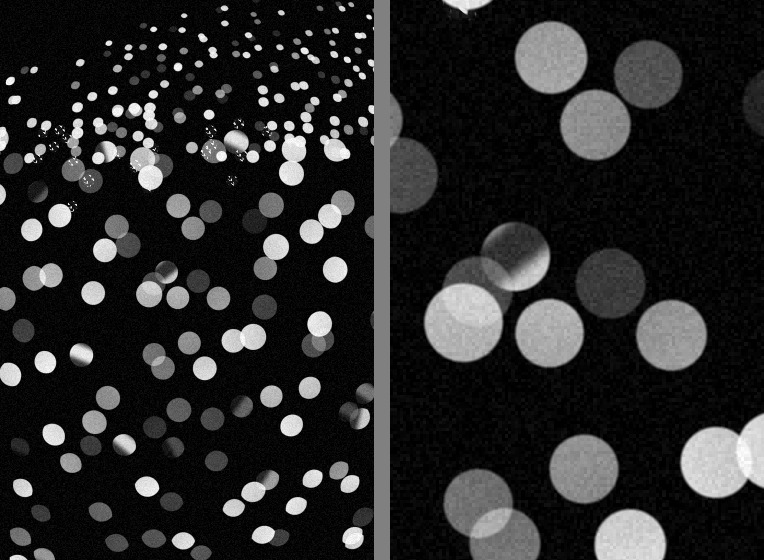
Left, the full canvas; right, a detail of the centre.
Give the GLSL for this background, as a Shadertoy shader.

```glsl
// Monochrome bokeh: large defocused light discs below a field of small distant ones, on grainy black.

// Lengths are in canvas widths; the origin is at the lower left.
const float BIG_CELL = 0.105;
const float BIG_RADIUS = 0.0335;
const float BIG_TOP = 1.13;
const float BIG_FILL = 0.92;
const float SMALL_CELL = 0.040;
const float NEAR_RADIUS = 0.0165;
const float FAR_RADIUS = 0.0108;
const float SMALL_BOTTOM = 1.07;
const float GLITTER_BOTTOM = 0.88;
const float SKY_START = 1.30;
const float SKY_SLOPE = 0.32;
const float EDGE = 0.0024;
const float CATS_EYE = 0.85;
const float BRIGHT_SHARE = 0.42;
const float SHEEN_SHARE = 0.16;
const float GRAIN_CELLS = 342.0;
const float GRAIN = 0.055;
const float BLACK = 0.018;
const float WHITE = 0.93;
const vec2 LENS_CENTER = vec2(0.5, 0.75);

vec4 hash4(vec2 cell, float seed) {
    vec4 q = fract((cell.xyxy + seed) * vec4(0.1031, 0.1030, 0.0973, 0.1099));
    q += dot(q, q.wzxy + 33.33);
    return fract((q.xxyz + q.yzzw) * q.zywx);
}

// Circle clipped into a lens shape away from the optical axis.
float discMask(vec2 q, vec2 center, float radius) {
    vec2 axis = center - LENS_CENTER;
    vec2 shift = 0.5 * radius * CATS_EYE * axis * smoothstep(0.2, 0.7, length(axis));
    float d = max(length(q - shift), length(q + shift)) - radius;
    return 1.0 - smoothstep(-EDGE, EDGE * 0.6, d);
}

// Random brightness: many near white, the rest spread towards dark grey.
float discTone(vec2 rnd, float brightShare) {
    float grey = mix(0.11, 0.78, pow(rnd.y, 1.2));
    return rnd.x < brightShare ? mix(0.80, 0.90, rnd.y) : grey;
}

// Soft streak across a disc, in disc coordinates.
float sheen(vec2 u, float angle) {
    float across = dot(u, vec2(cos(angle), sin(angle)));
    return 0.22 + 0.78 * smoothstep(-0.7, 0.9, sin(2.6 * across + angle));
}

// Broken sparkle texture made of layered sines.
float glitter(vec2 u, float phase) {
    float s = sin(5.0 * u.x + 3.0 * u.y + phase);
    s += sin(7.0 * u.y - 4.0 * u.x + 2.0 * s + 2.0 * phase);
    s += 0.6 * sin(11.0 * u.x + 9.0 * u.y + 3.0 * phase);
    return 0.06 + 0.8 * smoothstep(0.5, 1.9, s);
}

float screenBlend(float a, float b) {
    return 1.0 - (1.0 - a) * (1.0 - b);
}

float bigLights(vec2 p) {
    float light = 0.0;
    for (int j = -1; j <= 1; j++)
    for (int i = -1; i <= 1; i++) {
        vec2 cell = floor(p / BIG_CELL) + vec2(i, j);
        vec4 place = hash4(cell, 17.0);
        vec4 look = hash4(cell, 71.0);
        vec2 center = (cell + place.xy) * BIG_CELL;
        if (place.z > BIG_FILL || center.y > BIG_TOP) continue;
        float radius = BIG_RADIUS * mix(0.92, 1.06, place.w);
        vec2 q = p - center;
        float tone = discTone(look.xy, BRIGHT_SHARE);
        tone *= look.z < SHEEN_SHARE ? sheen(q / radius, 6.28 * look.w)
                                     : 0.98 + 0.05 * dot(q / radius, cos(6.28 * look.w + vec2(0.0, 1.57)));
        light = screenBlend(light, tone * discMask(q, center, radius));
    }
    return light;
}

float smallLights(vec2 p) {
    float light = 0.0;
    for (int j = -1; j <= 1; j++)
    for (int i = -1; i <= 1; i++) {
        vec2 cell = floor(p / SMALL_CELL) + vec2(i, j);
        vec4 place = hash4(cell, 131.0);
        vec4 look = hash4(cell, 211.0);
        vec2 c = (cell + place.xy) * SMALL_CELL;
        // Slanted skyline and uneven clusters
        float skyline = SKY_START + SKY_SLOPE * c.x + 0.012 * sin(19.0 * c.x);
        float fill = 0.72 + 0.28 * sin(13.0 * c.x + 2.0 * sin(9.0 * c.y)) * sin(17.0 * c.y + 1.0);
        // Sparkling fragments gather along the lower border
        float band = smoothstep(GLITTER_BOTTOM, 1.08, c.y) * (1.0 - smoothstep(1.14, 1.24, c.y));
        band *= smoothstep(0.05, 0.15, c.x) * (1.0 - smoothstep(0.68, 0.80, c.x));
        bool sparkles = look.z < 0.32 * band;
        if (c.y > skyline || place.z > fill || (c.y < SMALL_BOTTOM && !sparkles)) continue;
        float radius = mix(NEAR_RADIUS, FAR_RADIUS, smoothstep(1.12, 1.48, c.y));
        radius *= mix(0.88, 1.08, place.w);
        vec2 q = p - c;
        float tone = sparkles ? glitter(q / radius, 6.28 * look.w) : discTone(look.xy, 0.52);
        light = screenBlend(light, tone * discMask(q, c, radius));
    }
    return light;
}

void mainImage(out vec4 fragColor, in vec2 fragCoord) {
    vec2 p = fragCoord / iResolution.x;
    float light = screenBlend(bigLights(p), smallLights(p));

    // Film grain over black level and soft white limit
    vec4 rnd = hash4(floor(p * GRAIN_CELLS), 5.0);
    float grain = (rnd.x + rnd.y - 1.0) * GRAIN;
    float value = BLACK + min(light, WHITE) + grain;
    fragColor = vec4(vec3(clamp(value, 0.0, 1.0)), 1.0);
}
```
